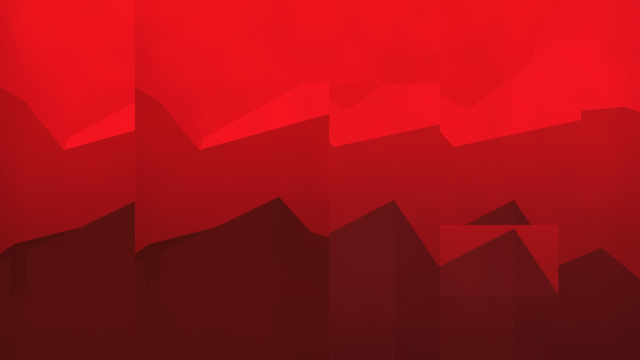
A Shadertoy shader for this background:

```glsl
const vec2 GRID = vec2(16.0, 9.0);           // canvas in design units
const float PANEL_LEFT[4] = float[4](0.0, 3.375, 8.23, 11.0);
const float MOTIF_LEFT[4] = float[4](0.0, 3.375, 8.0, 11.0);
const float INSET_DROP = 0.71;
const vec4 INSET = vec4(11.0, 1.6, 13.96, 3.375);
const vec4 SLAB = vec4(6.15, 6.92, 11.0, 9.5);
const vec4 SLAB_PATCH = vec4(9.54, 6.92, 11.0, 7.65);
const float GRAIN = 0.022;
const float BLOTCH = 0.04;
const float FLECK = 0.02;

const vec3 SKY_TOP = vec3(0.93, 0.075, 0.11);
const vec3 SKY_LOW = vec3(0.895, 0.07, 0.11);
const vec3 GLOW = vec3(0.95, 0.08, 0.125);
const vec3 MID_TOP = vec3(0.75, 0.07, 0.10);
const vec3 MID_LOW = vec3(0.54, 0.07, 0.085);
const vec3 DARK_WARM = vec3(0.345, 0.068, 0.06);
const vec3 DARK_COOL = vec3(0.40, 0.078, 0.085);

// Ridge outlines, local to each motif
const vec2 LEFT_UPPER[6] = vec2[6](vec2(0.0, 6.83), vec2(0.62, 6.46), vec2(1.6, 5.25),
    vec2(4.85, 6.15), vec2(6.0, 6.47), vec2(7.0, 6.7));
const vec2 LEFT_GLOW[6] = vec2[6](vec2(0.0, 5.0), vec2(1.6, 5.2), vec2(1.73, 5.56),
    vec2(4.23, 6.92), vec2(4.85, 6.92), vec2(7.0, 6.92));
const vec2 LEFT_LOWER[6] = vec2[6](vec2(0.0, 2.65), vec2(0.35, 2.9), vec2(2.0, 3.31),
    vec2(3.6, 4.08), vec2(4.4, 3.2), vec2(4.85, 3.06));
const vec2 RIGHT_UPPER[6] = vec2[6](vec2(0.0, 5.71), vec2(0.35, 5.33), vec2(3.52, 6.0),
    vec2(3.54, 6.23), vec2(4.6, 6.33), vec2(5.0, 6.2));
const vec2 RIGHT_GLOW[6] = vec2[6](vec2(0.0, 6.6), vec2(0.71, 6.25), vec2(2.33, 7.5),
    vec2(2.4, 8.2), vec2(3.2, 9.0), vec2(5.0, 9.1));
const vec2 RIGHT_LOWER[6] = vec2[6](vec2(0.0, 3.05), vec2(1.85, 4.0), vec2(2.96, 2.35),
    vec2(4.04, 2.81), vec2(5.0, 2.02), vec2(6.0, 1.2));

float cover(float d) {
    float w = 0.75 * GRID.y / iResolution.y;
    return smoothstep(-w, w, d);
}

float box(vec2 p, vec4 r) {
    vec2 d = min(p - r.xy, r.zw - p);
    return cover(min(d.x, d.y));
}

// Positive on the left of the line from a to b
float side(vec2 p, vec2 a, vec2 b) {
    vec2 e = normalize(b - a);
    return e.x * (p.y - a.y) - e.y * (p.x - a.x);
}

// Coverage of the area below a polyline
float below(vec2 p, vec2 pts[6]) {
    vec2 a = pts[0], b = pts[1];
    for (int i = 1; i < 5; i++)
        if (p.x >= pts[i].x) { a = pts[i]; b = pts[i + 1]; }
    return cover(-side(p, a, b));
}

float hash(vec2 p) {
    vec3 q = fract(p.xyx * 0.1031);
    q += dot(q, q.yzx + 33.33);
    return fract((q.x + q.y) * q.z);
}

float noise(vec2 p) {
    vec2 i = floor(p), f = fract(p);
    f = f * f * (3.0 - 2.0 * f);
    return mix(mix(hash(i), hash(i + vec2(1, 0)), f.x),
               mix(hash(i + vec2(0, 1)), hash(i + vec2(1, 1)), f.x), f.y);
}

vec3 midColor(float y) { return mix(MID_LOW, MID_TOP, smoothstep(2.2, 6.3, y)); }

vec3 leftMotif(vec2 p, vec3 sky) {
    float facet = min(-side(p, vec2(1.73, 5.56), vec2(2.08, 7.02)),
                      -side(p, vec2(2.08, 7.02), vec2(4.2, 6.9)));
    float haze = smoothstep(1.6, 0.0, side(p, vec2(0.2, 6.75), vec2(1.6, 5.25)));
    vec3 col = sky * (1.0 - 0.015 * cover(facet) - 0.06 * haze * smoothstep(2.2, 1.2, p.x));
    col = mix(col, GLOW, below(p, LEFT_GLOW));
    col = mix(col, midColor(p.y) * vec3(0.98, 0.9, 0.9), below(p, LEFT_UPPER));
    // Dark slope with a folded edge
    float column = cover(p.x - 3.45) * cover(4.0 - p.y);
    float fold = cover(side(p, vec2(0.65, 2.72), vec2(2.0, 3.31)));
    float strip = cover(p.x - 0.25) * cover(0.65 - p.x) * smoothstep(0.4, 2.6, p.y);
    float shade = 0.1 * max(fold * cover(2.0 - p.x), strip);
    col = mix(col, DARK_WARM * (1.0 - shade), below(p, LEFT_LOWER));
    return col * (1.0 - 0.05 * exp(-1.2 * p.x) - 0.04 * column);
}

vec3 rightDark(vec2 p) {
    return mix(DARK_COOL * 0.88, DARK_COOL, smoothstep(0.0, 3.2, p.y))
        * (1.0 - 0.06 * cover(p.x - 1.85));
}

vec3 rightMotif(vec2 p, vec3 sky) {
    vec3 col = mix(sky * 0.985, GLOW * 0.985, below(p, RIGHT_GLOW));
    col *= 1.0 - 0.015 * cover(side(p, vec2(1.95, 6.2), vec2(1.6, 6.95)));
    col = mix(col, midColor(p.y), below(p, RIGHT_UPPER));
    return mix(col, rightDark(p), below(p, RIGHT_LOWER));
}

void mainImage(out vec4 fragColor, in vec2 fragCoord) {
    vec2 p = fragCoord / iResolution.xy * GRID;
    vec3 sky = mix(SKY_LOW, SKY_TOP, smoothstep(5.5, 8.5, p.y));

    // Side by side panels
    vec3 col = sky;
    for (int i = 0; i < 4; i++) {
        vec2 q = p - vec2(MOTIF_LEFT[i], 0.0);
        vec3 panel = i < 2 ? leftMotif(q, sky) : rightMotif(q, sky);
        col = mix(col, panel, i == 0 ? 1.0 : cover(p.x - PANEL_LEFT[i]));
    }

    // Overlaid rectangles
    col = mix(col, sky * 0.99, box(p, SLAB));
    col *= 1.0 - 0.02 * box(p, SLAB_PATCH);
    vec2 q = p - vec2(MOTIF_LEFT[3], -INSET_DROP);
    vec3 inset = mix(midColor(q.y) * 1.05, rightDark(q) * 1.03, below(q, RIGHT_LOWER));
    col = mix(col, inset, box(p, INSET));

    // Edge falloff and worn surface
    col *= 1.0 - 0.05 * smoothstep(14.8, 16.0, p.x) - 0.04 * smoothstep(0.8, 0.0, p.x);
    col *= 1.0 - 0.06 * smoothstep(1.5, 0.0, p.y);
    col *= 1.0 + BLOTCH * (noise(p * 1.7) - 0.5) + GRAIN * (noise(p * 24.0) - 0.5);
    vec2 cell = p * vec2(9.0, 4.0);
    float chance = step(0.965, hash(floor(cell) + 17.0));
    vec2 f = abs(fract(cell) - 0.5);
    col += FLECK * chance * smoothstep(0.2, 0.0, f.x) * smoothstep(0.4, 0.0, f.y);
    fragColor = vec4(clamp(col, 0.0, 1.0), 1.0);
}
```
